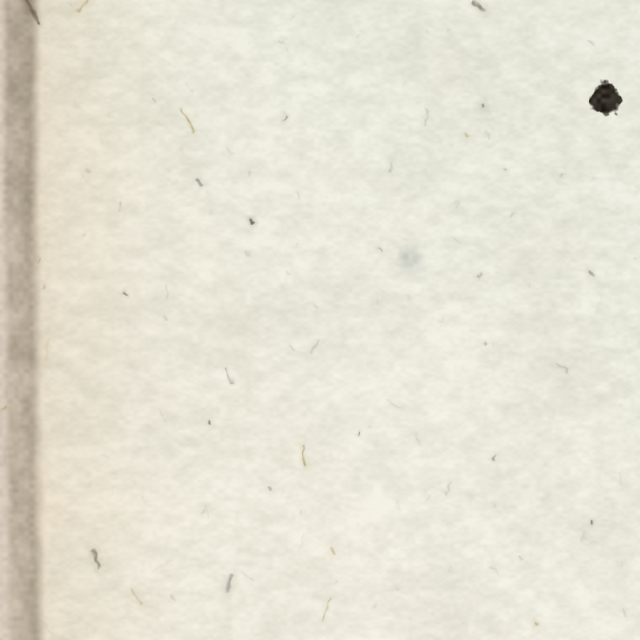
Reproduce this texture procedurally as a Shadertoy shader.

```glsl
// Flecked handmade paper with a worn grey-brown binding strip down the left side.

const vec3 PAPER_LIGHT = vec3(0.945, 0.934, 0.884);
const vec3 PAPER_SHADE = vec3(0.888, 0.878, 0.822);
const vec3 WARM_TINT   = vec3(0.968, 0.938, 0.902);
const vec3 COOL_TINT   = vec3(0.978, 0.994, 0.992);
const vec3 STRIP_LIGHT = vec3(0.840, 0.790, 0.730);
const vec3 STRIP_MID   = vec3(0.750, 0.700, 0.630);
const vec3 STRIP_DARK  = vec3(0.580, 0.535, 0.465);
const vec3 FLECK_BROWN = vec3(0.330, 0.300, 0.220);
const vec3 FLECK_OCHRE = vec3(0.640, 0.560, 0.340);
const vec3 FLECK_GREY  = vec3(0.560, 0.560, 0.530);
const vec3 INK         = vec3(0.160, 0.145, 0.115);
const vec3 STAIN       = vec3(0.740, 0.755, 0.725);

const float STRIP_EDGE  = 0.059;             // mean x of the strip's right side
const float STRIP_LEAN  = 0.010;             // drift of the strip from top to bottom
const vec2  INK_POS     = vec2(0.947, 0.844);
const float INK_RADIUS  = 0.024;
const vec2  STAIN_POS   = vec2(0.641, 0.597);
const float FLECK_SOFT  = 0.0026;
const float CLOUD_GAIN  = 0.9;               // paper tone: broad, medium, fine
const float MOTTLE_GAIN = 1.3;
const float GRAIN_GAIN  = 0.85;

float hash(vec2 p) {
    vec3 q = fract(p.xyx * 0.1031);
    q += dot(q, q.yzx + 33.33);
    return fract((q.x + q.y) * q.z);
}

float noise(vec2 p) {
    vec2 i = floor(p), f = fract(p);
    f = f * f * (3.0 - 2.0 * f);
    return mix(mix(hash(i), hash(i + vec2(1, 0)), f.x),
               mix(hash(i + vec2(0, 1)), hash(i + vec2(1, 1)), f.x), f.y);
}

float fbm(vec2 p) {
    float sum = 0.0, amp = 0.5;
    for (int i = 0; i < 3; i++) {
        sum += amp * noise(p);
        p = mat2(0.96, 0.28, -0.28, 0.96) * p * 2.03 + 17.3;
        amp *= 0.5;
    }
    return sum / 0.875;
}

float segment(vec2 p, vec2 halfAxis) {
    float t = clamp(dot(p, halfAxis) / dot(halfAxis, halfAxis), -1.0, 1.0);
    return length(p - t * halfAxis);
}

// Scatters short, mostly upright fibres and dots, one per grid cell.
vec3 addFlecks(vec3 col, vec2 uv, float cells, float density, float size, float strength, float seed) {
    vec2 home = floor(uv * cells);
    vec2 warp = 0.006 * (vec2(noise(uv * 120.0 + seed), noise(uv * 120.0 + 50.0)) - 0.5);
    float patchy = mix(0.45, 1.0, noise(uv * 160.0 + seed));
    for (int y = -1; y <= 1; y++)
    for (int x = -1; x <= 1; x++) {
        vec2 cell = home + vec2(x, y);
        vec2 key = cell + seed;
        if (hash(key) > density) continue;
        vec2 centre = (cell + vec2(hash(key + 11.7), hash(key + 23.1))) / cells;
        float kind = hash(key + 37.9);
        float angle = 1.57 + (hash(key + 41.3) - 0.5) * 2.2;
        float reach = size * mix(0.08, 1.0, pow(hash(key + 53.7), 3.5));
        float width = size * mix(0.05, 0.15, hash(key + 67.1));
        float d = segment(uv - centre + warp, reach * vec2(cos(angle), sin(angle)));
        float core = 1.0 - smoothstep(width - FLECK_SOFT, width + FLECK_SOFT, d);
        float halo = exp(-d * d / (10.0 * width * width));
        vec3 tint = kind < 0.45 ? FLECK_BROWN : (kind < 0.72 ? FLECK_OCHRE : FLECK_GREY);
        float alpha = strength * patchy * mix(0.35, 1.0, hash(key + 79.3));
        col = mix(col, tint, alpha * max(core, 0.22 * halo));
    }
    return col;
}

vec3 paper(vec2 uv) {
    float cloud = fbm(uv * vec2(7.0, 10.0));
    float mottle = fbm(uv * vec2(34.0, 58.0) + 9.0);
    float grain = 0.6 * noise(uv * vec2(95.0, 150.0) + 31.0) + 0.4 * noise(uv * vec2(170.0, 230.0) + 63.0);
    float tone = 0.68 + CLOUD_GAIN * (cloud - 0.5) + MOTTLE_GAIN * (mottle - 0.5) + GRAIN_GAIN * (grain - 0.5);
    vec3 col = mix(PAPER_SHADE, PAPER_LIGHT, clamp(tone, -0.4, 1.3));
    float cool = smoothstep(0.3, 1.0, uv.x * 0.5 + uv.y * 0.6) * (0.5 + cloud);
    col *= mix(vec3(1.0), COOL_TINT, clamp(cool, 0.0, 1.0));
    float warm = exp(-max(uv.x - STRIP_EDGE, 0.0) * 7.0) * (0.7 + 0.6 * cloud);
    return col * mix(vec3(1.0), WARM_TINT, warm);
}

vec3 addStrip(vec3 col, vec2 uv) {
    float x = uv.x + STRIP_LEAN * (uv.y - 0.5) + 0.004 * (noise(vec2(3.0, uv.y * 22.0)) - 0.5);
    float wear = fbm(uv * vec2(45.0, 22.0) + 5.0);
    float shade = 0.95 * (wear - 0.4) + 0.25 * smoothstep(0.45, 1.0, uv.y);
    shade += 0.16 * exp(-pow((x - STRIP_EDGE + 0.012) / 0.008, 2.0));
    vec3 strip = mix(STRIP_MID, STRIP_DARK, clamp(shade, -0.2, 1.0));
    strip = mix(STRIP_LIGHT, strip, smoothstep(0.003, 0.019, x));
    strip += 0.06 * (noise(uv * vec2(120.0, 150.0)) - 0.5);
    return mix(strip, col, smoothstep(STRIP_EDGE - 0.010, STRIP_EDGE + 0.011, x));
}

void mainImage(out vec4 fragColor, in vec2 fragCoord) {
    vec2 uv = fragCoord / iResolution.xy;
    vec3 col = addStrip(paper(uv), uv);

    // Faint buried fibres, then the distinct flecks
    col = addFlecks(col, uv, 15.0, 0.36, 0.017, 0.22, 70.0);
    col = addFlecks(col, uv, 8.0, 0.62, 0.021, 0.90, 140.0);

    // Pale stain and ragged ink spot
    vec2 fromStain = (uv - STAIN_POS) / 0.018;
    float stain = exp(-dot(fromStain, fromStain));
    col = mix(col, STAIN, stain * (0.45 + 0.6 * noise(uv * 120.0)));
    float ragged = length(uv - INK_POS) + 0.020 * (fbm(uv * 65.0) - 0.5);
    vec3 ink = INK + 0.18 * (noise(uv * 140.0) - 0.35);
    col = mix(ink, col, smoothstep(INK_RADIUS - 0.003, INK_RADIUS + 0.003, ragged));

    fragColor = vec4(clamp(col, 0.0, 1.0), 1.0);
}
```
